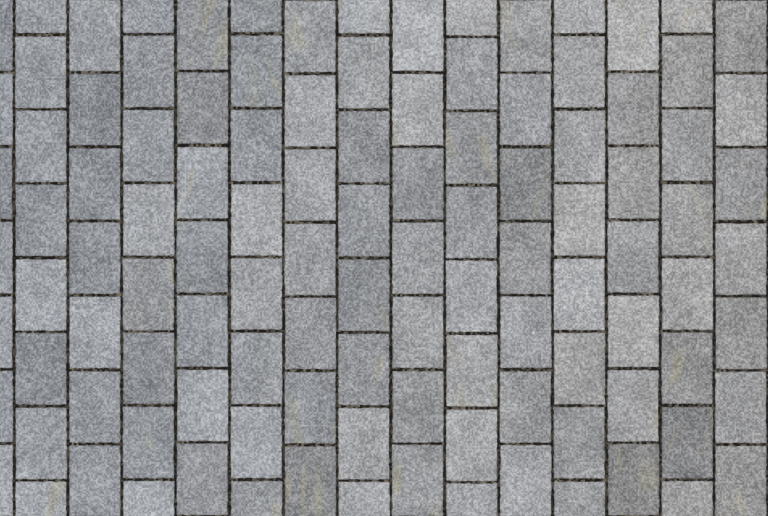
Write a WebGL 1 fragment shader that draws this texture.

```glsl
precision highp float;
// Grey granite paving: upright setts in columns, every other column dropped by half a sett.
// Each sett is a rounded-box distance in its own cell; hashes vary its tone, stains and
// position, value noise adds the grain, and dark gritty soil fills the joints.

uniform vec2 u_resolution;

// Lengths are fractions of the canvas height.
#define SETT_SIZE vec2(0.10436, 0.1439)
#define ORIGIN vec2(0.0272, 0.0680)
#define JOINT_WIDTH 0.0053
#define CORNER_RADIUS 0.0025
#define COLUMN_SLIP 0.006
#define GRAIN_SCALE 320.0
#define GRAIN_CONTRAST 0.19
#define TONE_SPREAD 0.095
#define CLOUD_CONTRAST 0.075
#define STAIN_STRENGTH 0.38

const vec3 GRANITE = vec3(0.624, 0.629, 0.635);
const vec3 COOL_SHIFT = vec3(-0.026, -0.016, -0.001);
const vec3 WARM_SHIFT = vec3(0.018, 0.012, 0.008);
const vec3 LICHEN = vec3(0.68, 0.66, 0.55);
const vec3 SOIL = vec3(0.13, 0.122, 0.115);
const vec3 GRIT = vec3(0.49, 0.46, 0.40);

float hash(vec2 p) {
  vec3 h = fract(p.xyx * 0.1031);
  h += dot(h, h.yzx + 33.33);
  return fract((h.x + h.y) * h.z);
}

float noise(vec2 p) {
  vec2 i = floor(p), f = fract(p);
  f = f * f * (3.0 - 2.0 * f);
  return mix(mix(hash(i), hash(i + vec2(1.0, 0.0)), f.x),
             mix(hash(i + vec2(0.0, 1.0)), hash(i + vec2(1.0, 1.0)), f.x), f.y);
}

float roundedBox(vec2 q, vec2 halfSize, float radius) {
  vec2 e = abs(q) - halfSize + radius;
  return length(max(e, 0.0)) + min(max(e.x, e.y), 0.0) - radius;
}

// Slanted pale streaks, present on some setts only.
float streaks(vec2 q, vec2 id) {
  float lean = mix(-0.35, 0.35, hash(id + 31.0));
  float across = q.x + lean * q.y + 0.008 * (noise(q * 30.0 + id * 7.0) - 0.5);
  float band = noise(vec2(across * 75.0, q.y * 9.0) + id * 13.0);
  float patchy = noise(q * 22.0 + id * 5.0);
  return step(0.70, hash(id + 17.0)) * smoothstep(0.55, 0.9, band)
       * smoothstep(0.25, 0.7, patchy);
}

vec3 settColor(vec2 p, vec2 q, vec2 id, float d) {
  // Tone of the whole sett, with a few clearly darker ones
  float tone = (hash(id + 3.0) - 0.5) * TONE_SPREAD;
  tone -= 0.05 * step(0.87, hash(id + 9.0));
  float side = p.x * u_resolution.y / u_resolution.x;
  float warmth = clamp(side + 0.4 * (hash(id + 23.0) - 0.5), 0.0, 1.0);
  vec3 color = GRANITE + tone + mix(COOL_SHIFT, WARM_SHIFT, warmth);

  // Crystals of two sizes over soft clouding
  float grain = noise(p * GRAIN_SCALE) - 0.5;
  grain += 0.5 * (noise(p.yx * GRAIN_SCALE * 0.55 + 40.0) - 0.5);
  color += GRAIN_CONTRAST * grain;
  color += CLOUD_CONTRAST * (noise(p * 24.0 + id * 3.0) - 0.5);
  color += CLOUD_CONTRAST * 0.8 * (noise(p * 3.5 + 8.0) - 0.5);

  // Stains, an occasional pale chip, and worn edges
  color = mix(color, LICHEN + 0.1 * grain, STAIN_STRENGTH * streaks(q, id));
  vec2 chip = (vec2(hash(id + 41.0), hash(id + 43.0)) - 0.5) * SETT_SIZE * 0.7;
  float chipMask = smoothstep(0.006, 0.002, length(q - chip) + 0.004 * noise(p * 150.0));
  color += 0.15 * chipMask * step(0.93, hash(id + 47.0));
  return color - 0.06 * smoothstep(-0.004, 0.0, d);
}

vec3 jointColor(vec2 p, float upright) {
  float crumbs = noise(p * 220.0 + 70.0);
  float litter = noise(p * 35.0 + 11.0);
  float amount = smoothstep(0.2, 0.9, crumbs) * mix(0.85, 0.5, upright);
  return mix(SOIL, GRIT, amount * (0.5 + 0.7 * litter));
}

void main() {
  vec2 p = gl_FragCoord.xy / u_resolution.y;
  float pixel = 1.0 / u_resolution.y;

  // Column layout: half drop on odd columns plus a small slip
  vec2 cell = (p - ORIGIN) / SETT_SIZE;
  float column = floor(cell.x);
  cell.y -= 0.5 * mod(column, 2.0);
  cell.y += (hash(vec2(column, 5.0)) - 0.5) * COLUMN_SLIP / SETT_SIZE.y;
  vec2 id = vec2(column, floor(cell.y)) + 20.0;

  // Slightly displaced sett with a rough outline
  vec2 q = (fract(cell) - 0.5) * SETT_SIZE;
  vec2 nudge = (vec2(hash(id + 51.0), hash(id + 53.0)) - 0.5) * 0.0014;
  vec2 halfSize = 0.5 * (SETT_SIZE - JOINT_WIDTH);
  float d = roundedBox(q - nudge, halfSize, CORNER_RADIUS);
  d += 0.0018 * (noise(p * 130.0) - 0.5);

  vec2 edge = abs(q) - halfSize;
  float upright = step(edge.y, edge.x);
  float joint = smoothstep(-0.9 * pixel, 0.9 * pixel, d);
  vec3 color = mix(settColor(p, q, id, d), jointColor(p, upright), joint);
  gl_FragColor = vec4(clamp(color, 0.0, 1.0), 1.0);
}
```
